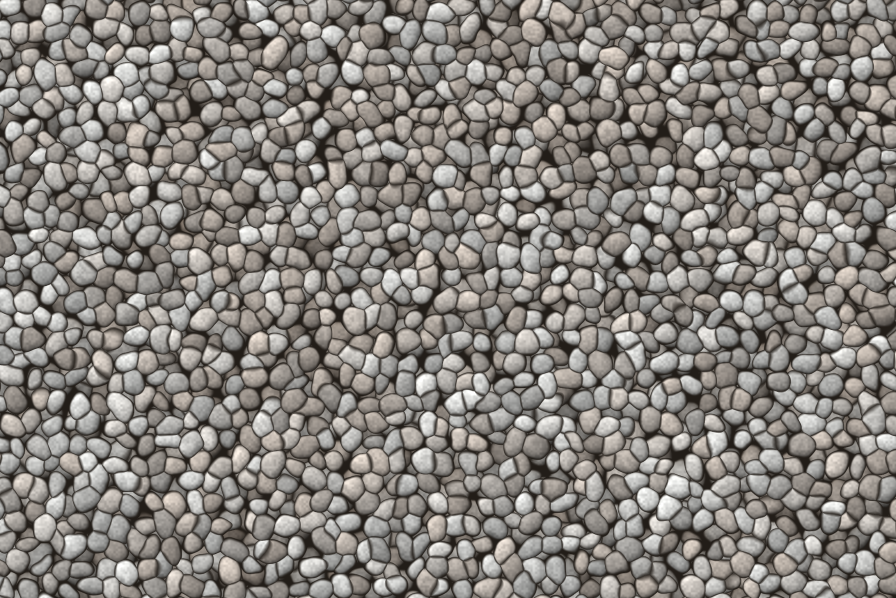
A Shadertoy shader for this texture:

```glsl
#define ROWS 29.0
#define JITTER 0.30
#define RADIUS_MIN 0.45
#define RADIUS_MAX 0.66
#define STRETCH 1.25
#define LIFT 0.26
#define BULGE 1.05
#define CREVICE 0.30
#define GRAIN 0.13
#define COOL_STONE vec3(0.835, 0.838, 0.830)
#define WARM_STONE vec3(0.810, 0.768, 0.728)
#define SOIL vec3(0.135, 0.115, 0.095)

struct Pebble {
    vec2 id;       // lattice cell and layer of the stone
    vec2 slope;    // steepness of its surface
    float height;  // level above the bed
    float edge;    // clearance to its outline and neighbours
};

float hash(vec2 p) {
    return fract(sin(dot(p, vec2(127.1, 311.7))) * 43758.5453);
}

vec2 hash2(vec2 p) {
    return vec2(hash(p), hash(p + vec2(37.2, 17.9)));
}

float noise(vec2 p) {
    vec2 i = floor(p), f = fract(p);
    f = f * f * (3.0 - 2.0 * f);
    return mix(mix(hash(i), hash(i + vec2(1, 0)), f.x),
               mix(hash(i + vec2(0, 1)), hash(i + vec2(1, 1)), f.x), f.y);
}

// Two layers of domes on staggered rows: the highest one is seen
Pebble topPebble(vec2 p) {
    Pebble stone = Pebble(vec2(0), vec2(0), -9.0, 0.0);
    float second = -9.0, inside = 0.0;
    for (int layer = 0; layer < 2; layer++)
    for (int j = -1; j <= 1; j++)
    for (int i = -1; i <= 1; i++) {
        vec2 at = p + 0.5 * float(layer);
        float row = floor(at.y) + float(j);
        float stagger = 0.5 * mod(row, 2.0);
        vec2 cell = vec2(floor(at.x - stagger) + float(i), row);
        vec2 id = cell + 211.0 * float(layer);
        vec2 form = hash2(id + 57.3);
        vec2 center = cell + vec2(0.5 + stagger, 0.5) + (hash2(id) - 0.5) * 2.0 * JITTER;
        float angle = 6.2832 * form.x;
        float radius = mix(RADIUS_MIN, RADIUS_MAX, form.y);
        float stretch = mix(1.0, STRETCH, hash(id + 19.6));
        vec2 axes = vec2(stretch, 1.0 / stretch);
        mat2 turn = mat2(cos(angle), -sin(angle), sin(angle), cos(angle));
        vec2 q = turn * (at - center) / (radius * axes);
        float d = length(q);
        float dome = d < 1.0 ? sqrt(1.0 - d * d) : 6.0 * (1.0 - d);
        float height = dome * radius + LIFT * hash(id + 71.8) - 0.52 * float(layer);
        if (height > stone.height) {
            second = stone.height;
            stone.height = height;
            stone.id = id;
            stone.slope = transpose(turn) * (q / axes) * d;
            inside = (1.0 - d) * radius;
        } else {
            second = max(second, height);
        }
    }
    stone.edge = min(inside * 2.5, stone.height - second);
    return stone;
}

vec3 gravel(vec2 uv) {
    vec2 p = uv * ROWS;
    vec2 wobble = vec2(noise(p * 1.6), noise(p * 1.6 + 41.0)) - 0.5;
    Pebble stone = topPebble(p + 0.24 * wobble);

    // Stone colour: beige drifts among pale grey
    float drift = noise(uv * 2.3 + 4.0) - 0.5;
    float warmth = smoothstep(0.1, 0.9, hash(stone.id + 83.1) + 0.5 * drift);
    float tone = mix(0.80, 1.14, hash(stone.id + 29.4)) - 0.06 * warmth;
    vec3 albedo = mix(COOL_STONE, WARM_STONE, warmth) * tone;

    // Mottling and fine pits
    float mottle = noise(p * 3.4 + stone.id * 5.0) - 0.5;
    float speck = noise(p * 9.0) - 0.5;
    albedo *= 1.0 + GRAIN * (1.3 * mottle + speck);

    // Soft daylight on the domes
    vec2 bump = vec2(0.35 * mottle, 0.15 * speck);
    vec3 normal = normalize(vec3(stone.slope * BULGE + bump, 1.0));
    float diffuse = max(dot(normal, normalize(vec3(-0.34, 0.58, 0.74))), 0.0);
    vec3 lit = albedo * (0.42 + 0.66 * diffuse);

    // Warm shade in the hollows, dark soil in the crevices
    float cavity = smoothstep(-0.60, 0.65, stone.height);
    lit *= mix(vec3(0.36, 0.33, 0.30), vec3(1.0), cavity);
    float open = smoothstep(-0.10, CREVICE, stone.edge);
    return mix(SOIL, lit, open);
}

void mainImage(out vec4 fragColor, in vec2 fragCoord) {
    // Four samples smooth the outlines
    vec3 color = vec3(0);
    for (int k = 0; k < 4; k++) {
        vec2 shift = (vec2(k % 2, k / 2) - 0.5) * 0.5;
        color += gravel((fragCoord + shift) / iResolution.y);
    }
    fragColor = vec4(clamp(color * 0.25, 0.0, 1.0), 1.0);
}
```
